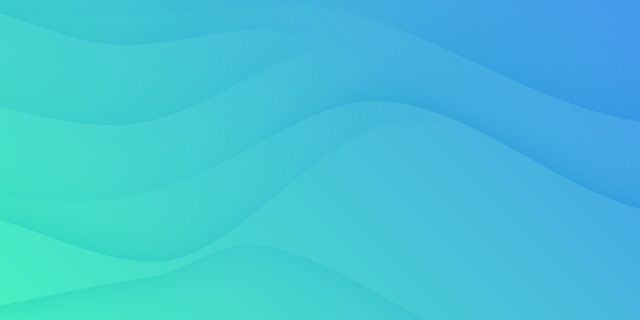
Write a WebGL 1 fragment shader that draws this background.

```glsl
precision highp float;
// Overlapping wavy sheets on a diagonal gradient from mint to blue.
// Each sheet edge is a chain of eased slopes; a soft shadow fades away
// from one side of it, and its strength varies along the wave.

uniform vec2 u_resolution;

#define MINT vec3(0.28, 0.945, 0.755)
#define BLUE vec3(0.275, 0.60, 0.93)
#define SHADOW_TINT vec3(0.09, 0.065, 0.025)
#define ASPECT 2.0

// Eased climb from 0 to 1 between two places; skew delays the climb.
float climb(float x, float start, float end, float skew) {
  float t = clamp((x - start) / (end - start), 0.0, 1.0);
  return smoothstep(0.0, 1.0, pow(t, skew));
}

// Sheet edges, as heights above the lower border.
float crestEdge(float x) {
  return 0.954 + 0.030 * climb(x, 0.40, 0.91, 1.0)
               - 0.372 * climb(x, 0.91, 2.11, 0.97);
}

float upperEdge(float x) {
  return 1.013 - 0.154 * climb(x, -0.26, 0.39, 1.0)
               + 0.047 * climb(x, 0.39, 0.81, 1.0)
               - 0.280 * climb(x, 0.81, 1.67, 1.0);
}

float middleEdge(float x) {
  return 0.721 - 0.112 * climb(x, -0.34, 0.35, 1.0)
               + 0.242 * climb(x, 0.35, 1.07, 1.08)
               - 0.200 * climb(x, 1.07, 1.90, 1.0);
}

float ridgeEdge(float x) {
  return 0.390 - 0.020 * climb(x, -0.10, 0.25, 1.0)
               + 0.315 * climb(x, 0.21, 1.17, 1.26)
               - 0.357 * climb(x, 1.17, 2.135, 1.0);
}

float frontEdge(float x) {
  return 0.341 - 0.159 * climb(x, -0.18, 0.48, 1.0)
               + 0.440 * climb(x, 0.48, 1.276, 1.0)
               - 0.300 * climb(x, 1.276, 2.16, 1.0);
}

float lowerEdge(float x) {
  return -0.031 + 0.193 * climb(x, -0.60, 0.80, 1.0)
                + 0.075 * climb(x, 0.47, 0.78, 1.0)
                - 0.344 * climb(x, 0.755, 1.67, 1.0);
}

// Shadow on the positive side of an edge, fading over the given reach.
float shadow(float dist, float reach) {
  float pixel = 1.0 / u_resolution.y;
  return smoothstep(-pixel, pixel, dist) * exp(-max(dist, 0.0) / reach);
}

void main() {
  vec2 p = gl_FragCoord.xy / u_resolution * vec2(ASPECT, 1.0);
  float x = p.x;

  // Diagonal gradient
  vec3 color = mix(MINT, BLUE, (p.x + p.y) / (ASPECT + 1.0));

  // Shadows above the upper sheets
  float shade = shadow(p.y - crestEdge(x), 0.16)
              * mix(0.15, 0.70, smoothstep(0.9, 1.7, x));
  shade += shadow(p.y - upperEdge(x), 0.11)
         * 0.55 * (1.0 - smoothstep(0.45, 1.2, x));
  shade += shadow(p.y - middleEdge(x), 0.11)
         * 0.50 * (1.0 - smoothstep(0.5, 1.2, x));

  // Shadows above the ridge and the front sheet
  shade += shadow(p.y - ridgeEdge(x), 0.075)
         * mix(0.22, 0.85, smoothstep(0.5, 1.5, x));
  shade += shadow(p.y - frontEdge(x), 0.08)
         * mix(0.75, 0.25, smoothstep(0.4, 1.1, x))
         * (1.0 - smoothstep(1.15, 1.5, x));

  // Shadow cast down onto the lowest sheet
  shade += shadow(lowerEdge(x) - p.y, 0.07)
         * mix(0.75, 0.40, smoothstep(0.1, 0.8, x));

  gl_FragColor = vec4(color - shade * SHADOW_TINT, 1.0);
}
```
